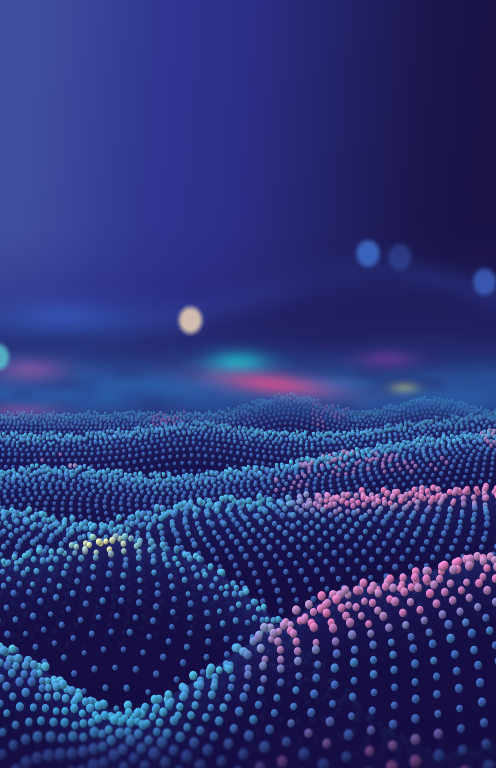
This background is drawn by a Shadertoy shader. Its source:

```glsl
// Rolling landscape of glowing dots under a blue dusk with soft bokeh lights.
// Each hill is a crest curve; rows of dots fan down its front slope, and
// hills are painted from far to near so that close ones hide distant ones.

float hash(vec2 p) {
    return fract(sin(dot(p, vec2(127.1, 311.7))) * 43758.5453);
}

float noise(vec2 p) {
    vec2 i = floor(p), f = fract(p);
    f = f * f * (3.0 - 2.0 * f);
    return mix(mix(hash(i), hash(i + vec2(1, 0)), f.x),
               mix(hash(i + vec2(0, 1)), hash(i + vec2(1, 1)), f.x), f.y);
}

float bump(float x, float center, float width) {
    float d = (x - center) / width;
    return exp(-d * d);
}

float glow(vec2 uv, vec2 center, vec2 size) {
    vec2 d = (uv - center) / size;
    return exp(-dot(d, d));
}

// Height of the crest line of each hill, 0 = farthest
float crest(int hill, float x) {
    if (hill == 0) return 0.460 + 0.024 * bump(x, 0.58, 0.09) + 0.020 * bump(x, 0.87, 0.09);
    if (hill == 1) return 0.432 + 0.015 * bump(x, 0.39, 0.13) + 0.025 * smoothstep(0.6, 1.0, x);
    if (hill == 2) return 0.384 + 0.045 * smoothstep(0.5, 0.85, x) + 0.006 * sin(x * 14.0);
    if (hill == 3) return 0.335 + 0.027 * x - 0.024 * bump(x, 0.2, 0.12);
    if (hill == 4) return 0.270 + 0.028 * bump(x, 0.23, 0.14) - 0.25 * smoothstep(0.35, 0.9, x);
    return 0.065 + 0.09 * bump(x, 0.0, 0.15) + 0.15 * smoothstep(0.2, 0.7, x)
         + 0.16 * max(x - 0.6, 0.0);
}

vec3 sky(vec2 uv) {
    float x = uv.x + 0.12 * (0.85 - uv.y);
    vec3 c = mix(vec3(0.25, 0.31, 0.62), vec3(0.18, 0.20, 0.56), smoothstep(0.0, 0.40, x));
    c = mix(c, vec3(0.10, 0.08, 0.28), smoothstep(0.34, 0.98, x));
    vec3 low = mix(vec3(0.17, 0.19, 0.53), vec3(0.13, 0.11, 0.36), smoothstep(0.1, 0.8, uv.x));
    c = mix(low, c, smoothstep(0.53, 0.72, uv.y));
    // Out-of-focus ridges
    float ridge = 0.595 + 0.065 * bump(uv.x, 0.76, 0.28);
    c = mix(c, vec3(0.13, 0.12, 0.38), 0.65 * smoothstep(0.02, -0.05, uv.y - ridge));
    c += vec3(0.02, 0.05, 0.09) * bump(uv.y, ridge - 0.012, 0.022) * noise(uv * vec2(8, 25));
    c += vec3(0.02, 0.10, 0.12) * glow(uv, vec2(0.12, 0.58), vec2(0.2, 0.025));
    // Blurred band of colour along the horizon
    float cloud = noise(uv * vec2(9, 34)) * 0.6 + noise(uv * vec2(23, 70)) * 0.4;
    c = mix(c, vec3(0.17, 0.40, 0.69), (0.4 + 0.6 * cloud) * bump(uv.y, 0.492, 0.046));
    c = mix(c, vec3(0.12, 0.70, 0.78), 0.85 * glow(uv, vec2(0.48, 0.527), vec2(0.06, 0.016)));
    c = mix(c, vec3(0.80, 0.32, 0.57), 0.85 * glow(uv, vec2(0.55, 0.500 - (uv.x - 0.55) * 0.07), vec2(0.12, 0.015)));
    c = mix(c, vec3(0.55, 0.34, 0.63), 0.7 * glow(uv, vec2(0.06, 0.518), vec2(0.07, 0.016)));
    c = mix(c, vec3(0.55, 0.32, 0.62), 0.6 * glow(uv, vec2(0.04, 0.465), vec2(0.08, 0.010)));
    c = mix(c, vec3(0.46, 0.25, 0.62), 0.6 * glow(uv, vec2(0.78, 0.532), vec2(0.06, 0.012)));
    return c + vec3(0.30, 0.26, 0.0) * glow(uv, vec2(0.815, 0.495), vec2(0.03, 0.008));
}

void addBokeh(inout vec3 c, vec2 uv, float aspect, vec2 center, vec3 tint, float strength) {
    float d = length((uv - center) * vec2(aspect * 1.15, 1.0));
    c = mix(c, tint, strength * smoothstep(0.023, 0.011, d));
}

void mainImage(out vec4 fragColor, in vec2 fragCoord) {
    vec2 uv = fragCoord / iResolution.xy;
    float aspect = iResolution.x / iResolution.y, pixel = 1.0 / iResolution.y;
    vec3 haze = sky(uv), color = haze;

    addBokeh(color, uv, aspect, vec2(0.742, 0.670), vec3(0.24, 0.43, 0.79), 0.85);
    addBokeh(color, uv, aspect, vec2(0.806, 0.665), vec3(0.20, 0.30, 0.63), 0.6);
    addBokeh(color, uv, aspect, vec2(0.977, 0.633), vec3(0.24, 0.39, 0.75), 0.8);
    addBokeh(color, uv, aspect, vec2(0.384, 0.583), vec3(0.85, 0.77, 0.70), 0.95);
    addBokeh(color, uv, aspect, vec2(-0.005, 0.535), vec3(0.35, 0.76, 0.80), 0.85);

    // Per hill: slope length, column pitch, dot radius, row count
    vec4 hills[6] = vec4[6](
        vec4(0.05, 0.012, 0.0020, 12), vec4(0.06, 0.016, 0.0023, 11),
        vec4(0.07, 0.019, 0.0026, 15), vec4(0.16, 0.036, 0.0035, 21),
        vec4(0.25, 0.046, 0.0037, 16), vec4(0.34, 0.052, 0.0050, 19));

    for (int h = 0; h < 6; h++) {
        vec4 hill = hills[h];
        float id = float(h), below = crest(h, uv.x) - uv.y;
        float edge = h == 0 ? 0.026 : 0.005;
        // Dark slope, slightly lit where dots crowd at the crest
        vec3 ground = mix(vec3(0.08, 0.05, 0.26), vec3(0.13, 0.15, 0.42), exp(-max(below, 0.0) * 25.0));
        color = mix(color, ground, 0.92 * smoothstep(-edge * 0.5, edge, below));
        if (below < -0.04 || below > hill.x + 0.12) continue;

        for (int k = 0; k < int(hill.w); k++) {
            float s = float(k) / (hill.w - 1.0), loose = (1.0 - s) * (1.0 - s);
            float pitch = hill.y * mix(0.5, 1.0, s);
            float origin = 0.5 + 0.05 * sin(s * 4.0 + id * 1.3);
            float column = floor((uv.x - origin) / pitch);
            vec2 seed = vec2(column + id * 37.0, float(k) + id * 11.0);
            float r1 = hash(seed), r2 = hash(seed + 71.3);

            vec2 center = vec2(origin + (column + 0.5 + (r1 - 0.5) * 0.4 * loose) * pitch, 0.0);
            float slope = h == 5 ? hill.x * mix(0.5, 1.0, smoothstep(0.2, 0.65, center.x)) : hill.x;
            center.y = crest(h, center.x) - slope * pow(s, 1.8) + (r2 - 0.5) * hill.z * 4.0 * loose;
            float blur = smoothstep(0.08, 0.0, center.y);
            float radius = hill.z * (0.85 + 0.25 * r2) * (1.0 + 0.4 * blur);
            vec2 d = (uv - center) * vec2(aspect, 0.88);
            float soft = pixel * 0.6 + 0.003 * blur;
            float cover = smoothstep(radius + soft, radius - soft, length(d));

            // Cyan crests, blue slopes, pink ridges on the right, warm sparks on the left
            float fade = clamp(s * 1.4 + r1 * 0.6 - 0.1, 0.0, 1.0);
            vec3 tint = mix(vec3(0.31, 0.69, 0.84), vec3(0.26, 0.43, 0.75), fade);
            tint = mix(tint, vec3(0.25, 0.68, 0.86), 0.8 * glow(center, vec2(0.2, 0.065), vec2(0.25, 0.03)));
            float pink = step(0.78, noise(center * vec2(9, 30) + id * 5.0)) * step(0.5, r1) * 0.6;
            if (h == 3) pink = smoothstep(0.55, 0.68, center.x) * smoothstep(0.4, 0.2, s);
            if (h == 5) pink = smoothstep(0.46, 0.6, center.x) * max(smoothstep(0.48, 0.3, s), blur * step(0.5, r1));
            tint = mix(tint, vec3(0.87, 0.48, 0.72), pink * (0.7 + 0.3 * r1));
            if (h == 4) tint = mix(tint, vec3(1.0, 0.95, 0.66), glow(center, vec2(0.21, 0.290), vec2(0.06, 0.012)));
            float light = 0.9 + 0.4 * dot(d, vec2(-0.6, 0.8)) / radius;
            color = mix(color, tint * light, cover * mix(1.0, 0.8, s) * (1.0 - 0.55 * blur));
        }
    }
    // Distance haze softens the farthest dots
    float far = smoothstep(0.43, 0.475, uv.y) * smoothstep(0.525, 0.505, uv.y);
    fragColor = vec4(mix(color, haze, 0.7 * far), 1.0);
}
```
